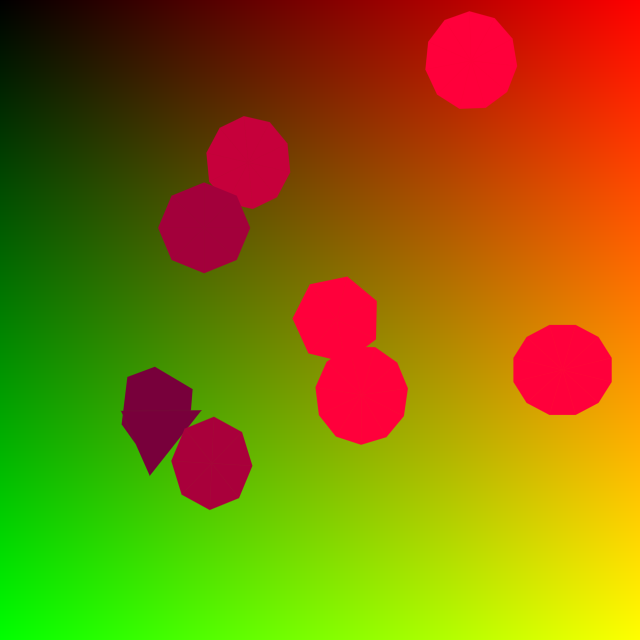
Write a WebGL 1 fragment shader that draws this background.

```glsl
precision highp float;
// Flat crimson polygons scattered over a red and green corner gradient.

uniform vec2 u_resolution;

const float TAU = 6.283185;
const float CRIMSON_BLUE = 0.23;   // blue share of every polygon
const float RED_GAIN = 2.0;        // polygon red grows with its centre x
const float SHARD_X = 0.235;       // x that sets the red of the shard
const float SPOKE_STRENGTH = 0.035;
const float SPOKE_WIDTH = 0.0012;

float coverage(float dist) {
  float pixel = 1.0 / min(u_resolution.x, u_resolution.y);
  return 1.0 - smoothstep(-0.7 * pixel, 0.7 * pixel, dist);
}

vec3 crimson(float x) {
  return vec3(min(1.0, RED_GAIN * x), 0.0, CRIMSON_BLUE);
}

// Stretched regular polygon with one corner at the given angle in degrees
vec3 paintPolygon(vec3 base, vec2 p, vec2 centre, vec2 radii, float sides, float turn) {
  vec2 q = (p - centre) / radii;
  float sector = TAU / sides;
  float angle = atan(q.y, q.x) - radians(turn);
  float local = mod(angle, sector) - 0.5 * sector;
  float size = min(radii.x, radii.y);
  float dist = (length(q) * cos(local) - cos(0.5 * sector)) * size;

  // Faint spokes from the centre to the corners
  float spokeDist = length(q) * sin(0.5 * sector - abs(local)) * size;
  float spoke = 1.0 - smoothstep(0.0, SPOKE_WIDTH, spokeDist);
  vec3 fill = mix(crimson(centre.x), base, SPOKE_STRENGTH * spoke);
  return mix(base, fill, coverage(dist));
}

// Signed distance to the line a-b, positive on its left
float edge(vec2 p, vec2 a, vec2 b) {
  vec2 along = normalize(b - a);
  return dot(p - a, vec2(-along.y, along.x));
}

float triangle(vec2 p, vec2 a, vec2 b, vec2 c) {
  return max(edge(p, a, b), max(edge(p, b, c), edge(p, c, a)));
}

// Irregular six-sided body, corners in clockwise order
float shardBody(vec2 p) {
  vec2 topLeft = vec2(0.199, 0.411);
  vec2 top = vec2(0.242, 0.427);
  vec2 topRight = vec2(0.301, 0.392);
  vec2 lowRight = vec2(0.297, 0.342);
  vec2 bottom = vec2(0.237, 0.271);
  vec2 lowLeft = vec2(0.190, 0.337);
  float upper = max(edge(p, topLeft, top), edge(p, top, topRight));
  float right = max(edge(p, topRight, lowRight), edge(p, lowRight, bottom));
  float left = max(edge(p, bottom, lowLeft), edge(p, lowLeft, topLeft));
  return max(upper, max(right, left));
}

vec3 paintShard(vec3 base, vec2 p) {
  float wedge = triangle(p, vec2(0.189, 0.358), vec2(0.315, 0.359), vec2(0.234, 0.2565));
  vec3 color = mix(base, crimson(SHARD_X), coverage(min(wedge, shardBody(p))));
  // Faint seam along the top of the wedge
  float seam = coverage(abs(wedge) - SPOKE_WIDTH) * coverage(shardBody(p));
  return mix(color, base, SPOKE_STRENGTH * seam);
}

void main() {
  vec2 p = gl_FragCoord.xy / u_resolution;

  // Red rises to the right, green rises downward
  vec3 color = vec3(p.x, 1.0 - p.y, 0.0);

  // Upper polygons
  color = paintPolygon(color, p, vec2(0.736, 0.905), vec2(0.0725, 0.0775), 11.0, 92.0);
  color = paintPolygon(color, p, vec2(0.388, 0.746), vec2(0.067, 0.073), 10.0, 96.0);
  color = paintPolygon(color, p, vec2(0.319, 0.644), vec2(0.072, 0.071), 8.0, 90.0);

  // Central pair and the right polygon
  color = paintPolygon(color, p, vec2(0.526, 0.501), vec2(0.069, 0.069), 7.0, 76.0);
  color = paintPolygon(color, p, vec2(0.565, 0.383), vec2(0.073, 0.078), 11.0, 73.0);
  color = paintPolygon(color, p, vec2(0.879, 0.422), vec2(0.0795, 0.0728), 12.0, 75.0);

  // Lower left group
  color = paintShard(color, p);
  color = paintPolygon(color, p, vec2(0.331, 0.276), vec2(0.0635, 0.073), 8.0, 87.0);

  gl_FragColor = vec4(color, 1.0);
}
```
